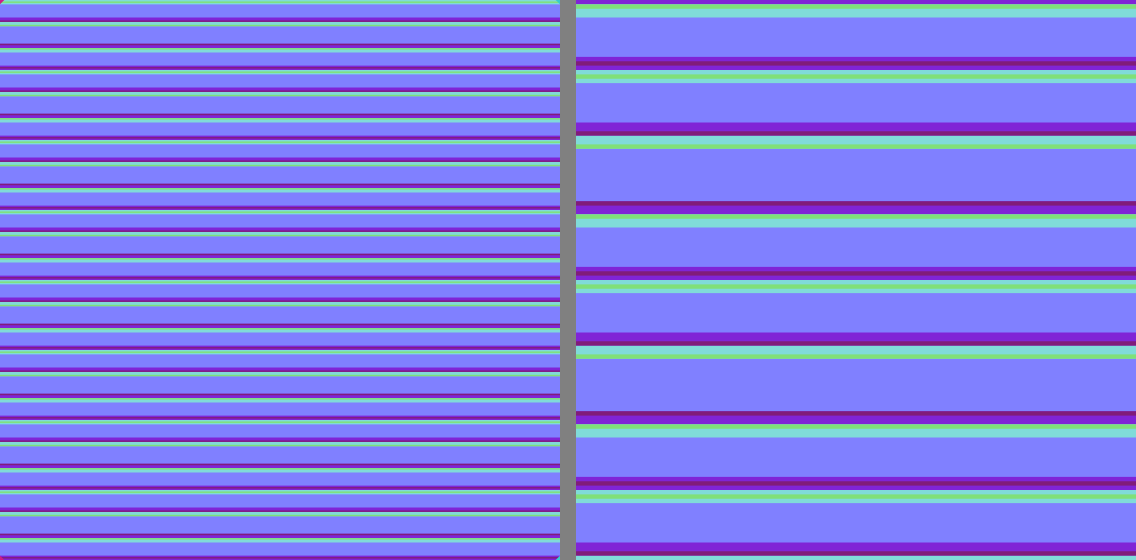
Left: the whole. Right: its middle third, enlarged.
This texture map is drawn by a WebGL 2 fragment shader. Its source:

```glsl
#version 300 es
precision highp float;
// Normal map of horizontal planks: 24 V-shaped grooves on a flat face.
// Groove centres snap to a 128-row grid, and a steep crease shifts through
// three positions, so the pattern wraps after every third groove.

uniform vec2 u_resolution;
out vec4 fragColor;

// Share of a pixel of height px, centred on y, covered by the span [a, b].
float coverage(float y, float a, float b, float px) {
  return clamp((min(b, y + 0.5 * px) - max(a, y - 0.5 * px)) / px, 0.0, 1.0);
}

void main() {
  vec2 uv = gl_FragCoord.xy / u_resolution;
  float px = 128.0 / u_resolution.y;
  float row = 128.0 * (1.0 - uv.y);

  // Nearest groove, and the signed distance down from its centre
  float groove = floor(row * 3.0 / 16.0 + 0.5);
  float y = row - floor(groove * 16.0 / 3.0 + 0.5);
  float crease = mod(groove + 1.0, 3.0) / 3.0;

  // Flat face, then the two slopes, one row each
  vec3 color = vec3(0.50, 0.50, 1.00);
  color = mix(color, vec3(0.50, 0.14, 0.84), coverage(y, -1.0, 0.0, px));
  color = mix(color, vec3(0.50, 0.86, 0.85), coverage(y, 0.0, 1.0, px));

  // Steep crease, a third of each slope
  float upper = coverage(y, crease - 1.0, crease - 2.0 / 3.0, px);
  float lower = coverage(y, crease, crease + 1.0 / 3.0, px);
  color = mix(color, vec3(0.50, 0.11, 0.48), upper);
  color = mix(color, vec3(0.50, 0.88, 0.47), lower);

  // Small bevels where the outermost groove meets the tile corners
  float side = 128.0 * min(uv.x, 1.0 - uv.x);
  float bevel = clamp((1.0 - side - abs(y)) / (1.4 * px) + 0.5, 0.0, 1.0);
  bevel *= step(mod(groove, 24.0), 0.5);
  vec3 bevelColor = uv.x < 0.5 ? vec3(0.80, 0.12, 0.52) : vec3(0.22, 0.80, 0.80);
  color = mix(color, bevelColor, bevel);

  fragColor = vec4(color, 1.0);
}
```
